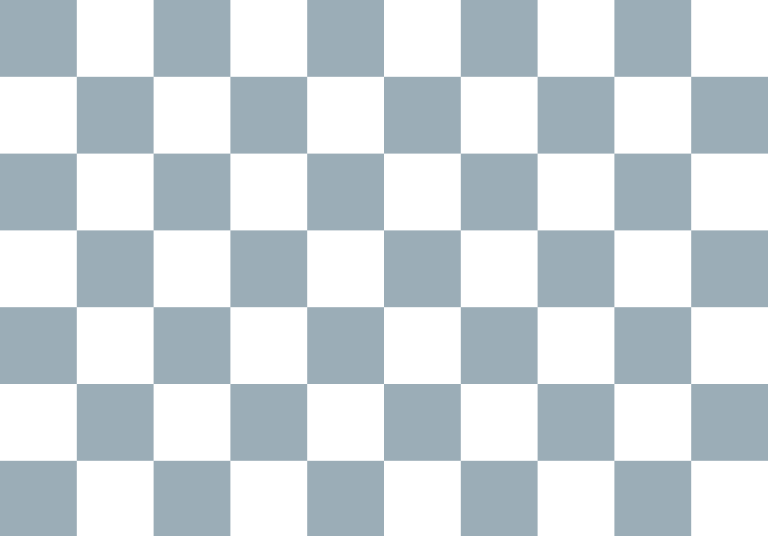
Write a Shadertoy shader that draws this pattern.

```glsl
// Checkerboard of grey-blue and white squares, ten across the canvas width.
// Squares are counted from the top left corner; each axis gives a signed wave
// whose product picks the colour, with edges box-filtered over one pixel.

// Signed distance to the nearest cell border: positive in even cells, negative in odd
vec2 signedCellWave(vec2 p) {
    return 0.5 - abs(mod(p + 0.5, 2.0) - 1.0);
}

void mainImage(out vec4 fragColor, in vec2 fragCoord) {
    // Cell units, anchored at the top left
    float pixelSize = 10.0 / iResolution.x;
    vec2 cellPos = vec2(fragCoord.x, iResolution.y - fragCoord.y) * pixelSize;

    // Smoothed parity of column and row, each from -1 to 1
    vec2 parity = clamp(signedCellWave(cellPos) / (0.5 * pixelSize), -1.0, 1.0);
    float greyCoverage = 0.5 + 0.5 * parity.x * parity.y;

    vec3 white = vec3(1.0);
    vec3 greyBlue = vec3(0.608, 0.678, 0.718);
    fragColor = vec4(mix(white, greyBlue, greyCoverage), 1.0);
}
```
